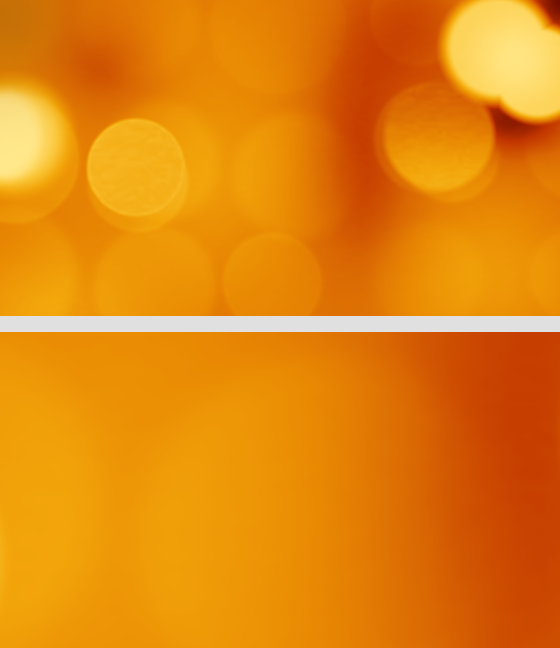
Top: the whole. Bottom: its middle third, enlarged.
Give the GLSL for this background, as a Shadertoy shader.

```glsl
// Warm amber bokeh: blurred lamps and translucent discs over a glowing orange haze.

// Lengths are in canvas heights; heat is a position along the colour ramp.
const float BASE_HEAT = 2.3;
const float LAMP_HEAT = 5.45;
const float GOLD_HEAT = 4.35;
const float GRAIN = 0.22;
const float HAZE_VARIATION = 0.5;

// Faint discs sit on a jittered lattice.
const int COLUMNS = 5;
const int ROWS = 3;
const vec2 LATTICE_ORIGIN = vec2(0.0, 0.09);
const vec2 LATTICE_STEP = vec2(0.46, 0.41);
const float JITTER = 0.12;

const vec2 LEFT_LAMP = vec2(0.04, 0.57);
const vec2 RIGHT_LAMP = vec2(1.575, 0.85);
const vec2 RIGHT_TWIN = vec2(1.70, 0.77);
const vec2 GOLD_DISC = vec2(0.43, 0.47);
const vec2 EMBER_DISC = vec2(1.39, 0.57);
const vec3 BROWN = vec3(0.72, 0.42, 0.03);

const vec3 RAMP[8] = vec3[8](
    vec3(0.42, 0.04, 0.00), vec3(0.76, 0.21, 0.00),
    vec3(0.85, 0.40, 0.01), vec3(0.91, 0.53, 0.01),
    vec3(0.95, 0.65, 0.04), vec3(0.98, 0.77, 0.21),
    vec3(1.00, 0.88, 0.47), vec3(1.00, 0.95, 0.66));

float hash(vec2 p) {
    vec3 q = fract(p.xyx * 0.1031);
    q += dot(q, q.yzx + 33.33);
    return fract((q.x + q.y) * q.z);
}

float noise(vec2 p) {
    vec2 i = floor(p), f = fract(p);
    f = f * f * (3.0 - 2.0 * f);
    return mix(mix(hash(i), hash(i + vec2(1, 0)), f.x),
               mix(hash(i + vec2(0, 1)), hash(i + vec2(1, 1)), f.x), f.y);
}

float blob(vec2 p, vec2 centre, vec2 size) {
    vec2 q = (p - centre) / size;
    return exp(-dot(q, q));
}

float disc(vec2 p, vec2 centre, float radius, float blur) {
    return 1.0 - smoothstep(radius - blur, radius + blur, length(p - centre));
}

float rim(vec2 p, vec2 centre, float radius) {
    float d = (length(p - centre) - radius + 0.006) / 0.006;
    return exp(-d * d);
}

vec3 heatColour(float heat) {
    heat = clamp(heat, 0.0, 6.99);
    int i = int(heat);
    return mix(RAMP[i], RAMP[i + 1], fract(heat));
}

// Broad light and shade behind the discs.
float hazeHeat(vec2 p) {
    float h = BASE_HEAT + HAZE_VARIATION * (noise(p * 3.2 + 7.0) - 0.5);
    h += 1.25 * blob(p, vec2(0.66, 0.50), vec2(0.27, 0.38));
    h += 1.20 * blob(p, vec2(0.20, 0.00), vec2(0.26, 0.22));
    h += 1.25 * blob(p, vec2(1.55, 0.12), vec2(0.32, 0.27));
    h -= 0.80 * blob(p, vec2(0.33, 0.78), vec2(0.18, 0.13));
    h -= 1.25 * blob(p, vec2(1.14, 0.55), vec2(0.17, 0.42));
    h -= 0.90 * blob(p, vec2(1.36, 0.92), vec2(0.20, 0.25));
    h -= 1.70 * blob(p, vec2(1.63, 0.62), vec2(0.18, 0.11));
    h -= 2.20 * blob(p, vec2(1.78, 1.00), vec2(0.13, 0.13));
    return h;
}

// Translucent discs, weaker where the haze is dark.
float scatteredDiscs(vec2 p, float haze) {
    float sum = 0.0;
    for (int row = 0; row < ROWS; row++)
    for (int col = 0; col < COLUMNS; col++) {
        vec2 cell = vec2(col, row);
        vec2 jitter = vec2(hash(cell + 11.0), hash(cell + 29.0)) - 0.5;
        vec2 centre = LATTICE_ORIGIN + cell * LATTICE_STEP + JITTER * jitter;
        float radius = mix(0.15, 0.22, hash(cell + 43.0));
        float focus = hash(cell + 61.0);
        float gain = mix(0.20, 0.60, hash(cell + 83.0));
        sum += gain * disc(p, centre, radius, mix(0.045, 0.008, focus));
        sum += 0.14 * focus * rim(p, centre, radius);
    }
    return sum * smoothstep(0.3, 2.8, haze);
}

void mainImage(out vec4 fragColor, in vec2 fragCoord) {
    vec2 p = fragCoord / iResolution.y;
    float haze = hazeHeat(p);
    float heat = haze + scatteredDiscs(p, haze);
    float grain = GRAIN * (noise(p * vec2(45, 80) + 3.0 * noise(p * 14.0)) - 0.5);

    // Ember disc: dim above, bright below, with a faint ghost beside it.
    heat += 0.45 * disc(p, EMBER_DISC - vec2(0.035, 0.01), 0.172, 0.012);
    float ember = mix(4.3, 1.9, smoothstep(-0.17, 0.15, p.y - EMBER_DISC.y));
    heat = mix(heat, ember + grain, 0.9 * disc(p, EMBER_DISC, 0.172, 0.014));

    // Gold disc with a lower ghost and a crisp edge.
    heat += 0.5 * disc(p, GOLD_DISC - vec2(-0.006, 0.045), 0.16, 0.010);
    heat = mix(heat, GOLD_HEAT + grain, 0.92 * disc(p, GOLD_DISC, 0.155, 0.007));
    heat += 0.2 * rim(p, GOLD_DISC, 0.155);

    // Lamps: soft halo, broad body, paler core.
    heat += 0.9 * blob(p, LEFT_LAMP, vec2(0.24));
    heat = mix(heat, LAMP_HEAT, disc(p, LEFT_LAMP, 0.165, 0.055));
    heat += 0.95 * disc(p, LEFT_LAMP - vec2(0.055, 0.0), 0.145, 0.035);
    float body = max(disc(p, RIGHT_LAMP, 0.17, 0.03), disc(p, RIGHT_TWIN, 0.15, 0.022));
    heat = mix(heat, LAMP_HEAT, body);
    heat += 0.75 * body * blob(p, mix(RIGHT_LAMP, RIGHT_TWIN, 0.45), vec2(0.13));

    vec3 colour = heatColour(heat + 0.25 * grain);
    colour = mix(colour, BROWN, 0.7 * blob(p, vec2(0.0, 0.95), vec2(0.2)));
    fragColor = vec4(colour, 1.0);
}
```
